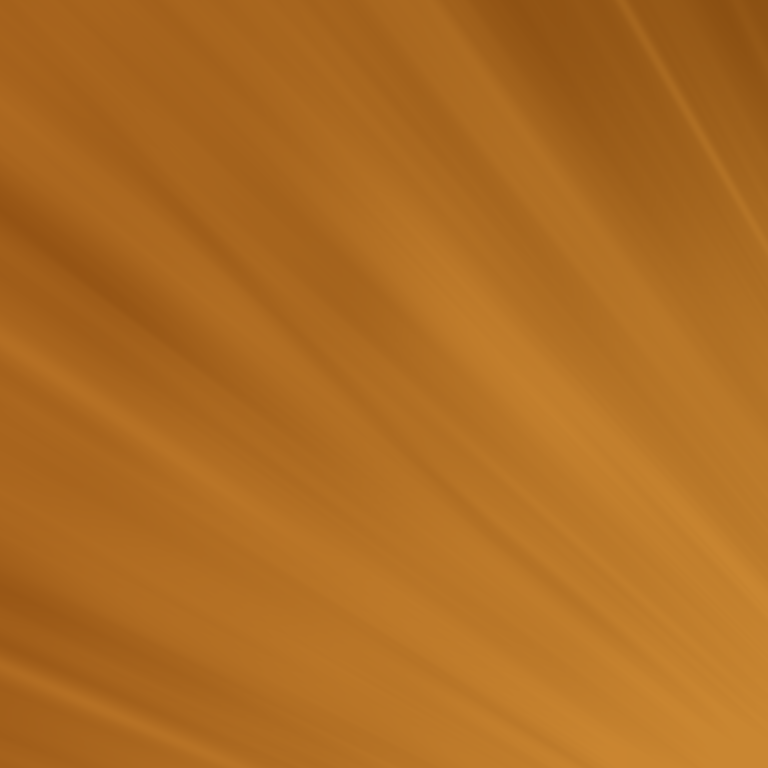
A Shadertoy shader for this background:

```glsl
// Warm amber backdrop of soft silky streaks fanning out from a pole beyond the
// lower right corner. Streaks are Gaussians in the angle around that pole,
// laid over a smooth gradient and overlaid with fine stretched noise.

float hash(vec2 p) {
    p = fract(p * vec2(0.1031, 0.1137));
    p += dot(p, p.yx + 33.33);
    return fract((p.x + p.y) * p.x * 7.31);
}

float valueNoise(vec2 p) {
    vec2 cell = floor(p), f = fract(p);
    f = f * f * (3.0 - 2.0 * f);
    return mix(mix(hash(cell), hash(cell + vec2(1, 0)), f.x),
               mix(hash(cell + vec2(0, 1)), hash(cell + vec2(1, 1)), f.x), f.y);
}

// Soft ray at a given angle
float ray(float angle, float centre, float width) {
    float d = (angle - centre) / width;
    return exp(-d * d);
}

// Soft elliptical patch, stretched along the rays
float patchGlow(vec2 polar, vec2 centre, vec2 size) {
    vec2 d = (polar - centre) / size;
    return exp(-dot(d, d));
}

// Fine fibres: noise that is narrow in angle and long in radius
float fibres(vec2 polar) {
    float sum = 0.0, weight = 0.5;
    vec2 scale = vec2(36.0, 1.6);
    for (int i = 0; i < 4; i++) {
        sum += weight * (valueNoise(polar * scale + float(i) * 17.3) - 0.5);
        scale *= vec2(2.0, 1.3);
        weight *= 0.65;
    }
    return sum;
}

void mainImage(out vec4 fragColor, in vec2 fragCoord) {
    vec2 uv = fragCoord / iResolution.xy;

    // Angle and distance around the pole
    vec2 toPole = vec2(1.76 - uv.x, uv.y + 0.61);
    float angle = atan(toPole.y, toPole.x);
    vec2 polar = vec2(angle, length(toPole));

    // Broad light, strongest at the lower right
    float light = mix(mix(0.45, 0.94, uv.x), mix(0.44, 0.40, uv.x), uv.y);
    light += 0.06 * exp(-8.0 * dot(uv - 0.5, uv - 0.5));

    // Shadows in the upper right corner and upper middle
    light -= 0.22 * patchGlow(polar, vec2(0.985, 1.85), vec2(0.050, 0.36));
    light -= 0.24 * patchGlow(polar, vec2(1.130, 1.78), vec2(0.070, 0.30));
    light -= 0.16 * patchGlow(polar, vec2(0.757, 1.80), vec2(0.027, 0.20));
    light -= 0.07 * patchGlow(polar, vec2(0.780, 2.10), vec2(0.030, 0.25));

    // Glowing bands right of the centre
    light += 0.19 * patchGlow(polar, vec2(0.805, 1.58), vec2(0.028, 0.27));
    light += 0.10 * patchGlow(polar, vec2(0.826, 1.18), vec2(0.014, 0.24));
    light += 0.17 * patchGlow(polar, vec2(0.915, 1.85), vec2(0.018, 0.42));
    light += 0.07 * ray(angle, 0.929, 0.005) * smoothstep(1.2, 1.9, polar.y);

    // Thin highlight crossing the upper right corner
    light += 0.16 * ray(angle, 1.037, 0.004) * smoothstep(1.25, 1.65, polar.y);
    light += 0.08 * ray(angle, 1.108, 0.005);

    // Long, slightly bent dark crease through the middle
    float creaseAngle = 0.686 + 0.06 * max(polar.y - 1.45, 0.0);
    light -= 0.10 * ray(angle, creaseAngle, 0.008) * smoothstep(0.95, 1.35, polar.y)
                  * (1.0 - 0.6 * smoothstep(1.9, 2.3, polar.y));

    // Creases and highlights entering from the left
    float leftFade = 1.0 - smoothstep(0.05, 0.65, uv.x);
    light -= 0.22 * leftFade * ray(angle, 0.652, 0.016);
    light -= 0.08 * leftFade * ray(angle, 0.620, 0.012);
    light += 0.12 * leftFade * ray(angle, 0.586, 0.007);
    light -= 0.06 * leftFade * ray(angle, 0.570, 0.009);
    light -= 0.11 * leftFade * ray(angle, 0.449, 0.020);
    light -= 0.10 * leftFade * ray(angle, 0.414, 0.007);
    light += 0.09 * leftFade * ray(angle, 0.400, 0.006);
    light -= 0.10 * leftFade * ray(angle, 0.365, 0.030);
    light += 0.06 * ray(angle, 0.575, 0.010) * smoothstep(0.4, 0.6, uv.x);

    // Fibres and a faint cloudy unevenness
    light += 0.20 * fibres(polar);
    light += 0.04 * (valueNoise(uv * 7.0) - 0.5);

    // Contrast, then colour with a redder left side
    light = clamp(0.58 + 1.33 * (light - 0.55), -0.15, 1.05);
    vec3 deepAmber = vec3(0.54, 0.30, 0.065);
    vec3 paleGold = vec3(0.78, 0.51, 0.185);
    vec3 tint = mix(vec3(0.008, -0.005, -0.006), vec3(-0.004, 0.004, 0.0), uv.x);
    fragColor = vec4(mix(deepAmber, paleGold, light) + tint, 1.0);
}
```
